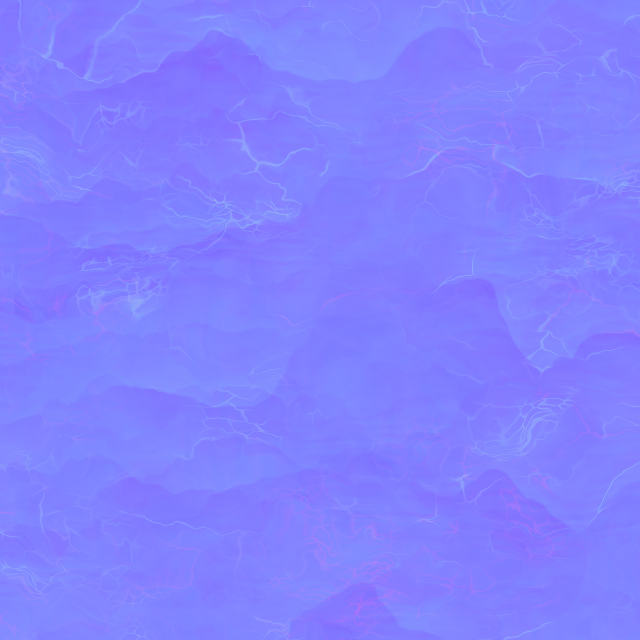
A WebGL 2 fragment shader for this texture map:

```glsl
#version 300 es
precision highp float;
// Normal map of weathered, layered rock: ragged ledges, chipped plates, fine creases.

#define FLAT_TILT vec2(0.508, 0.516) // red and green of the unsloped surface
#define LEDGE_COUNT 4.5              // main ledges over the canvas height
#define LEDGE_TILT 0.037
#define PLATE_SCALE 4.0              // largest plates over the canvas width
#define PLATE_TILT vec2(0.022, 0.050)
#define PLATE_LAYERS 5
#define CREASE_WIDTH 0.0013
#define CREASE_CYAN vec2(0.04, 0.12)
#define CREASE_PINK vec2(0.10, -0.01)
#define STREAK_TILT 0.036
#define GRAIN_TILT vec2(0.016, 0.028)
#define RAGGEDNESS 0.12

uniform vec2 u_resolution;
out vec4 fragColor;

vec2 hash2(vec2 p) {
    vec3 q = fract(p.xyx * vec3(0.1031, 0.1030, 0.0973));
    q += dot(q, q.yzx + 33.33);
    return fract((q.xx + q.yz) * q.zy);
}

float noise(vec2 p) {
    vec2 i = floor(p), f = fract(p);
    f = f * f * (3.0 - 2.0 * f);
    float low = mix(hash2(i).x, hash2(i + vec2(1, 0)).x, f.x);
    float high = mix(hash2(i + vec2(0, 1)).x, hash2(i + vec2(1, 1)).x, f.x);
    return mix(low, high, f.y);
}

float fbm(vec2 p) {
    float sum = 0.0, weight = 0.5;
    for (int i = 0; i < 5; i++) {
        sum += weight * noise(p);
        p = mat2(1.9, 0.5, -0.5, 1.9) * p + 17.3;
        weight *= 0.5;
    }
    return sum;
}

// Cellular noise: random pair of the cell, distance to its centre, gap to the border
vec4 cells(vec2 p) {
    vec2 base = floor(p), id = vec2(0.0);
    float nearest = 9.0, second = 9.0;
    for (int y = -1; y <= 1; y++)
    for (int x = -1; x <= 1; x++) {
        vec2 cell = base + vec2(x, y);
        float d = length(cell + hash2(cell) - p);
        if (d < nearest) { second = nearest; nearest = d; id = cell; }
        else second = min(second, d);
    }
    return vec4(hash2(id + 71.7), nearest, second - nearest);
}

// Short broken strokes along a line, cyan or pink by region
vec2 creaseTilt(vec2 p, float distanceToLine) {
    float line = exp(-pow(distanceToLine / CREASE_WIDTH, 2.0));
    float region = smoothstep(0.4, 0.8, noise(p * vec2(6.0, 8.0) + 5.1));
    float broken = smoothstep(0.4, 0.85, noise(p * vec2(24.0, 32.0) + 11.0));
    float hue = smoothstep(0.3, 0.55, noise(p * 5.0 + 40.0));
    return line * region * broken * mix(CREASE_PINK, CREASE_CYAN, hue);
}

// Sawtooth slopes: light above each ragged ledge, dark below it
vec2 ledges(vec2 p, float count, float seed) {
    float level = p.y * count + 1.8 * fbm(p * vec2(0.75, 0.4) * count + seed);
    level += 0.4 * cells(p * count * vec2(0.9, 1.1) + seed).z;
    float density = max(fwidth(level) * u_resolution.y, 0.6 * count);
    float s = fract(level);
    float above = s / density;
    float slope = mix(-1.0, 1.0 - 2.0 * s, smoothstep(0.0, 0.004, above));
    float strength = smoothstep(0.15, 0.7, noise(p * 3.5 + seed * 2.0));
    vec2 tilt = vec2(0.12, 1.0) * slope * strength * LEDGE_TILT;
    return tilt + creaseTilt(p + seed, above - 0.003);
}

// Chipped facets of several sizes, each with its own tilt
vec2 plates(vec2 p) {
    vec2 tilt = vec2(0.0);
    float scale = PLATE_SCALE, weight = 1.0;
    for (int i = 0; i < PLATE_LAYERS; i++) {
        float seed = 13.7 * float(i);
        vec4 c = cells(p * scale * vec2(0.75, 1.35) + seed);
        float face = smoothstep(0.0, mix(0.006 * scale, 0.6, c.x * c.x), c.w);
        float patchy = smoothstep(0.25, 0.6, noise(p * scale * 0.7 + seed + 9.0));
        tilt += (c.yx - 0.5) * PLATE_TILT * weight * face * patchy;
        tilt += creaseTilt(p + seed, 0.5 * c.w / scale);
        scale *= 1.95;
        weight *= 0.82;
    }
    return tilt;
}

// Fine scratches along the layers and faint vertical drips
vec2 streaks(vec2 p) {
    float across = noise(p * vec2(18.0, 150.0)) - 0.5;
    float down = noise(p * vec2(130.0, 11.0) + 60.0) - 0.5;
    float acrossMask = smoothstep(0.4, 0.75, noise(p * vec2(5.0, 10.0) + 23.0));
    float downMask = smoothstep(0.4, 0.75, noise(p * 6.0 + 31.0));
    return STREAK_TILT * vec2(0.6 * down * downMask, across * acrossMask);
}

// Patches of small rough relief
vec2 grain(vec2 p) {
    vec2 relief = vec2(fbm(p * vec2(60.0, 45.0)), fbm(p * vec2(38.0, 75.0) + 7.0));
    return GRAIN_TILT * (relief - 0.5) * smoothstep(0.25, 0.7, noise(p * 7.0 + 66.0));
}

void main() {
    vec2 p = gl_FragCoord.xy / u_resolution;
    vec2 warp = vec2(fbm(p * 9.0 + 3.0), fbm(p * 9.0 + 50.0)) - 0.5;
    vec2 ragged = p + RAGGEDNESS * warp;
    vec2 rough = mix(p, ragged, 0.25);

    vec2 tilt = FLAT_TILT + vec2(0.015, 0.05) * (fbm(p * 3.0 + 80.0) - 0.5);
    tilt += ledges(rough, LEDGE_COUNT, 4.0);
    tilt += 0.45 * ledges(rough, LEDGE_COUNT * 2.4, 27.0);
    tilt += plates(ragged) + streaks(rough) + grain(rough);

    // Unit normal packed into colour
    vec2 slope = 2.0 * tilt - 1.0;
    float up = sqrt(max(1.0 - dot(slope, slope), 0.0));
    fragColor = vec4(tilt, 0.5 + 0.5 * up, 1.0);
}
```
